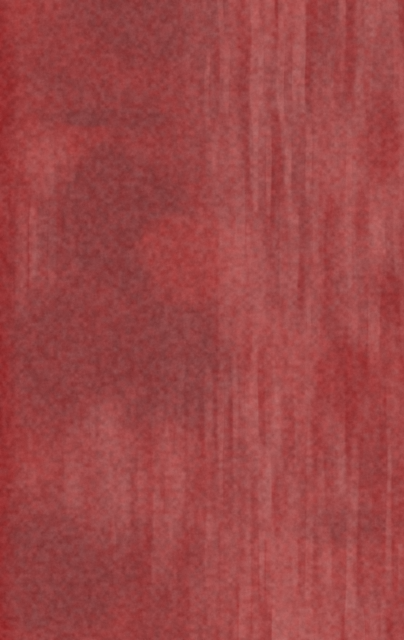
Write a Shadertoy shader that draws this texture.

```glsl
// Weathered red paint: dull stains, fine mottling and pale vertical drag streaks.

const vec3 CLAY = vec3(0.595, 0.250, 0.250);
const vec3 WARM = vec3(0.645, 0.260, 0.255);
const vec3 DULL = vec3(0.540, 0.245, 0.248);
const vec3 DEEP = vec3(0.575, 0.175, 0.180);
const vec3 PALE = vec3(0.715, 0.395, 0.385);

float hash(vec2 p) {
    vec3 q = fract(vec3(p.xyx) * 0.1031);
    q += dot(q, q.yzx + 33.33);
    return fract((q.x + q.y) * q.z);
}

float noise(vec2 p) {
    vec2 cell = floor(p), f = fract(p);
    f = f * f * (3.0 - 2.0 * f);
    float low = mix(hash(cell), hash(cell + vec2(1.0, 0.0)), f.x);
    float high = mix(hash(cell + vec2(0.0, 1.0)), hash(cell + 1.0), f.x);
    return mix(low, high, f.y);
}

float fbm(vec2 p) {
    float sum = 0.0, weight = 0.5;
    for (int i = 0; i < 4; i++) {
        sum += weight * noise(p);
        p = mat2(1.6, 1.2, -1.2, 1.6) * p + 17.3;
        weight *= 0.5;
    }
    return sum / 0.9375;
}

// Elliptical zone with a ragged, soft rim
float blob(vec2 p, vec2 centre, vec2 radius, float softness) {
    float ragged = 0.9 * (fbm(p * 16.0 + centre * 40.0) - 0.5);
    float d = length((p - centre) / radius) + ragged;
    return 1.0 - smoothstep(1.0 - softness, 1.0 + softness, d);
}

// Vertical fibres that fade in and out along their length
float streaks(vec2 p, float density, float stretch, float seed) {
    float sway = 0.004 * noise(vec2(p.x * 8.0, p.y * 14.0) + seed);
    float line = noise(vec2((p.x + sway) * density, p.y * stretch) + seed);
    float broken = noise(vec2(p.x * density * 0.7, p.y * 16.0) + seed * 2.0);
    return smoothstep(0.45, 0.80, line) * mix(0.45, 1.0, broken);
}

// Where the streaks show: the right side, with patches on the left
float streakZone(vec2 p) {
    float edge = p.x + 0.12 * (fbm(p * vec2(9.0, 4.0)) - 0.5);
    float right = smoothstep(0.25, 0.38, edge);
    float leftPatch = blob(p, vec2(0.055, 0.66), vec2(0.06, 0.12), 0.4);
    float lowerPatch = 0.85 * blob(p, vec2(0.23, 0.24), vec2(0.17, 0.13), 0.4);
    return max(right, max(leftPatch, lowerPatch));
}

float dullStains(vec2 p) {
    float s = blob(p, vec2(0.16, 0.65), vec2(0.11, 0.13), 0.25);
    s = max(s, 0.90 * blob(p, vec2(0.27, 0.44), vec2(0.13, 0.09), 0.3));
    s = max(s, 0.65 * blob(p, vec2(0.13, 0.46), vec2(0.15, 0.09), 0.4));
    s = max(s, 0.85 * blob(p, vec2(0.24, 0.97), vec2(0.13, 0.06), 0.3));
    s = max(s, blob(p, vec2(0.17, 0.815), vec2(0.09, 0.015), 0.3));
    s = max(s, 0.80 * blob(p, vec2(0.04, 0.11), vec2(0.13, 0.10), 0.4));
    return max(s, 0.70 * blob(p, vec2(0.55, 0.18), vec2(0.09, 0.03), 0.4));
}

float deepStains(vec2 p, float width) {
    float rim = 1.0 - smoothstep(0.0, 0.035, p.x + 0.03 * (fbm(p * 12.0) - 0.5));
    float farRim = 0.5 * smoothstep(width - 0.025, width, p.x);
    float s = max(rim, farRim);
    s = max(s, 0.75 * blob(p, vec2(0.54, 0.41), vec2(0.05, 0.06), 0.4));
    s = max(s, 0.65 * blob(p, vec2(0.60, 0.54), vec2(0.04, 0.05), 0.4));
    return max(s, 0.60 * blob(p, vec2(0.60, 0.78), vec2(0.04, 0.06), 0.4));
}

void mainImage(out vec4 fragColor, in vec2 fragCoord) {
    vec2 p = fragCoord / iResolution.y;
    float width = iResolution.x / iResolution.y;

    // Broad cloudy ground
    float cloud = fbm(p * 7.0 + 5.0);
    vec3 color = mix(CLAY, WARM, 0.8 * smoothstep(0.45, 0.70, cloud));
    color = mix(color, DULL, 0.5 * smoothstep(0.50, 0.30, cloud));

    // Stains
    float dull = dullStains(p);
    float deep = deepStains(p, width);
    color = mix(color, DULL, 0.9 * dull);
    color = mix(color, WARM, 0.8 * blob(p, vec2(0.30, 0.60), vec2(0.09, 0.07), 0.2));
    color = mix(color, DEEP, 0.80 * deep);

    // Hazy pale bands, dark gaps, then crisp streaks
    float zone = streakZone(p) * (1.0 - 0.7 * max(deep, 0.5 * dull));
    float haze = smoothstep(0.28, 0.68, fbm(vec2(p.x * 16.0, p.y * 3.5) + 9.0));
    float core = exp(-pow((p.x - 0.43) / 0.10, 2.0));
    float gaps = streaks(p, 85.0, 9.0, 31.0);
    float lines = max(streaks(p, 95.0, 8.0, 3.0), 0.75 * streaks(p, 60.0, 5.0, 57.0));
    color = mix(color, PALE, zone * (0.38 * haze + 0.20 * core));
    color = mix(color, DEEP, 0.55 * zone * gaps);
    color = mix(color, PALE, 0.72 * zone * lines);

    // Fine mottling
    float mottle = fbm(p * 150.0) - 0.5;
    float redness = noise(p * 110.0 + 40.0) - 0.5;
    color += 0.125 * mottle + vec3(0.030, -0.028, -0.028) * redness;

    fragColor = vec4(clamp(color, 0.0, 1.0), 1.0);
}
```
